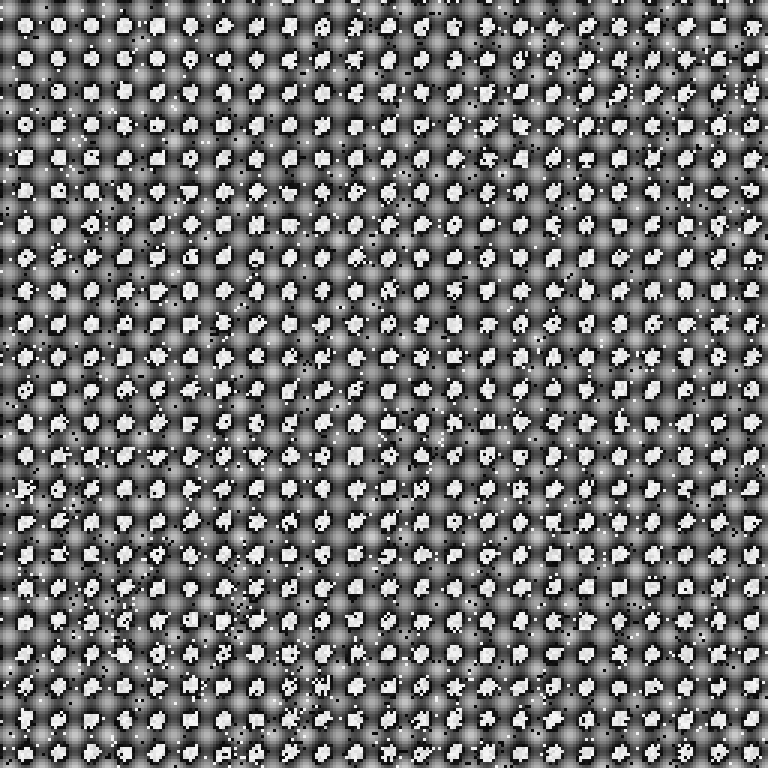
This pattern is drawn by a three.js fragment shader. Its source:

```glsl
// A grid of ragged pale blobs, one per 11 cells of a 256-cell mosaic, ringed in black
// on a soft grey wave that glows between them. Each cell gets one tone from its tile
// offset; hashes fray the blobs and scatter black and white specks.
varying vec2 vUv;

float hash(vec2 p) {
  return fract(sin(dot(p, vec2(127.1, 311.7))) * 43758.5453);
}

// Grey wave: dark at the blobs, light halfway between them on the diagonals
float waveTone(vec2 offset, vec2 glowId) {
  vec2 wave = cos(6.28318 * offset / 11.0);
  float level = 0.5 * (wave.x + wave.y);
  float glow = max(-level, 0.0) * (0.36 + 0.16 * hash(glowId + 7.3));
  return 0.29 + glow - 0.38 * max(level, 0.0);
}

// Radius from the blob centre, stretched to lower left and cut at upper left
float blobRadius(vec2 q, float wear) {
  float cut = max(dot(q, vec2(-0.7, 0.7)), 0.0);
  float tail = max(dot(q, vec2(-0.7, -0.7)), 0.0);
  return length(q) + wear * (0.4 * cut - 0.2 * tail);
}

float cellTone(vec2 cell) {
  vec2 fromBlob = cell - vec2(8.0, 5.0);
  vec2 tile = floor((fromBlob + 5.5) / 11.0);
  vec2 q = fromBlob - tile * 11.0;
  float grain = hash(cell);
  float shade = hash(cell + 41.7);

  float tone = max(waveTone(q, floor(fromBlob / 11.0)), 0.04);

  // Specks, denser in some tiles
  float density = 0.008 + 0.05 * hash(tile + 19.1);
  if (shade < density) tone = 0.04;
  if (shade > 1.0 - density) tone = 0.95;

  // Blob and its black ring, more frayed away from the upper left
  float wear = smoothstep(0.0, 0.45, distance(cell / 256.0, vec2(0.0, 1.0)));
  float radius = blobRadius(q, wear) + (grain - 0.5) * mix(0.25, 1.1, wear);
  if (radius < 3.5) tone = 0.04 + 0.06 * shade;
  if (radius < 2.65) tone = shade < 0.04 ? 0.06 : mix(0.76, 0.97, sqrt(shade));
  return tone;
}

void main() {
  // Blend neighbouring cells only across the width of an edge
  vec2 p = vUv * 256.0 - 0.5;
  vec2 cell = floor(p);
  vec2 blend = clamp((p - cell - 0.5) / max(fwidth(p), 0.001) + 0.5, 0.0, 1.0);
  float low = mix(cellTone(cell), cellTone(cell + vec2(1.0, 0.0)), blend.x);
  float high = mix(cellTone(cell + vec2(0.0, 1.0)), cellTone(cell + 1.0), blend.x);
  gl_FragColor = vec4(vec3(mix(low, high, blend.y)), 1.0);
}
```
